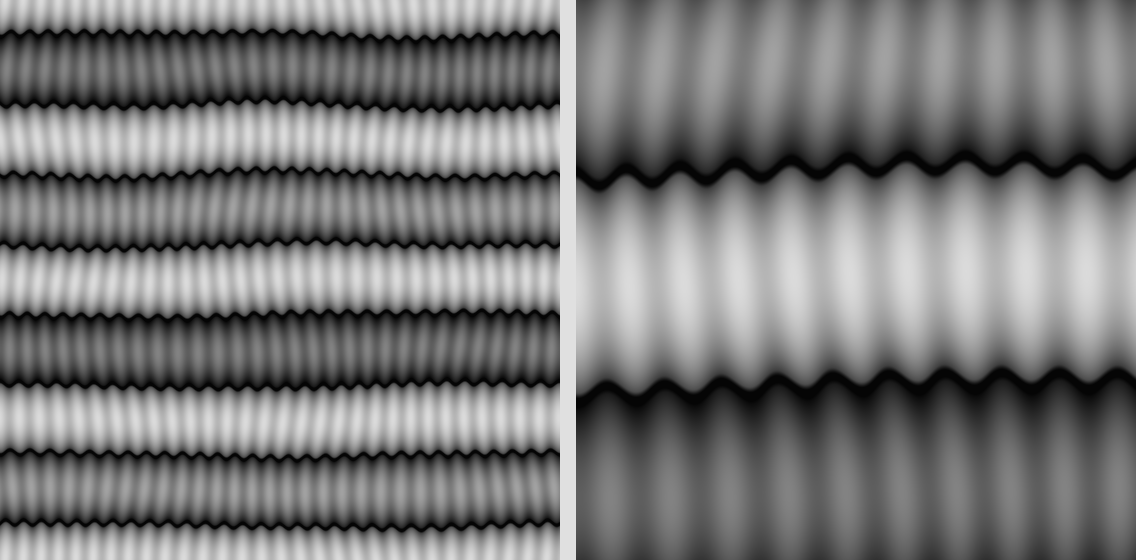
Left, the full canvas; right, a detail of the centre.
Write a Shadertoy shader that draws this pattern.

```glsl
#define TAU 6.2831853
#define BANDS 4.0          // light/dark pairs, even so that depths alternate
#define RIBS 30.0
#define SCALLOP 0.11       // how far ribs push the seams
#define RIB_CONTRAST 0.03
#define SEAM 0.13
#define LIGHT 0.785
#define MID 0.56
#define DARK 0.44
#define DRIFT 0.0045
#define LEAN 0.006

float wave(float turns) { return cos(TAU * turns); }

// Slow vertical wander of the seams; whole frequencies wrap
float seamDrift(vec2 p) {
    float swell = wave(2.0 * p.x) * (0.4 + 0.6 * wave(p.y - 0.75));
    float roll = wave(p.x + p.y - 0.2);
    float ripple = 0.2 * wave(3.0 * p.x - 2.0 * p.y + 0.3);
    return DRIFT * (swell + roll + ripple);
}

// Sideways bending of the ribs
float ribLean(vec2 p) {
    float bend = sin(TAU * (2.0 * p.y - p.x + 0.1));
    float twist = 0.5 * sin(TAU * (2.0 * p.x + 3.0 * p.y + 0.2));
    return 0.003 + LEAN * (bend + twist);
}

float ribbedBands(vec2 p) {
    float y = p.y - seamDrift(p);
    float rib = wave(RIBS * (p.x - ribLean(p)));

    // Signed field: positive in light bands, negative in dark ones
    float field = wave(BANDS * y) + SCALLOP * rib;
    float side = field < 0.0 ? -1.0 : 1.0;
    float height = abs(field);

    // Dark bands alternate between two depths
    float depth = smoothstep(-0.7, 0.7, sin(TAU * 0.5 * BANDS * y));
    float level = side > 0.0 ? LIGHT : mix(DARK, MID, depth);
    float falloff = side > 0.0 ? 0.5 : mix(0.85, 0.72, depth);

    // Rounded shading, opposite ribs on each side, black seam
    float tone = level * pow(height, falloff) + RIB_CONTRAST * side * rib;
    return tone * smoothstep(0.015, SEAM, height);
}

void mainImage(out vec4 fragColor, in vec2 fragCoord) {
    vec2 uv = fragCoord / iResolution.xy;
    float tone = max(ribbedBands(uv), 0.02);
    fragColor = vec4(vec3(tone), 1.0);
}
```
